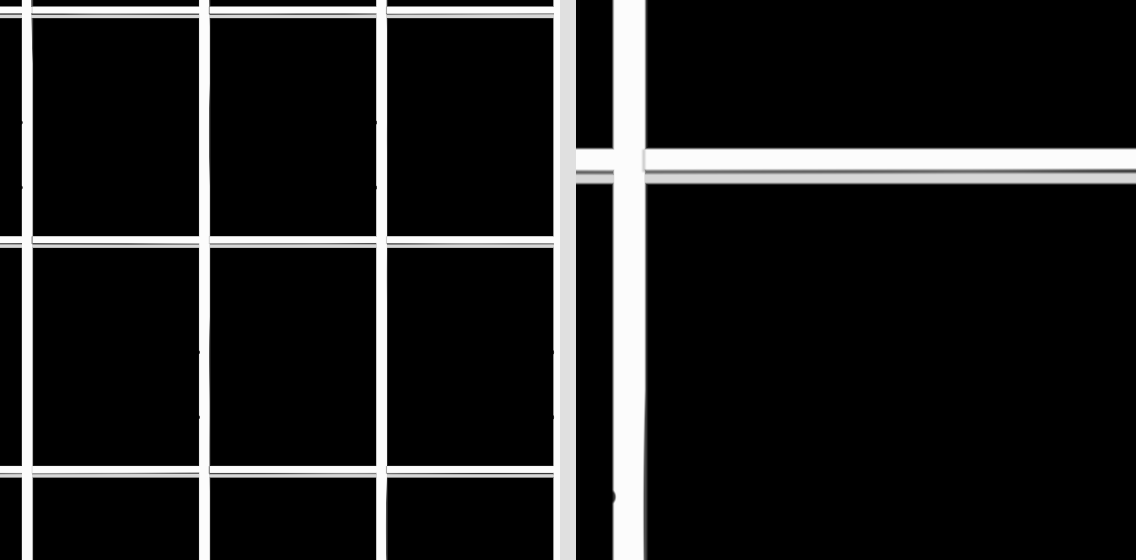
Left, the full canvas; right, a detail of the centre.
This pattern is drawn by a WebGL 2 fragment shader. Its source:

```glsl
#version 300 es
precision highp float;

uniform vec2 u_resolution;
out vec4 fragColor;

vec2 hashGradient(vec2 p) {
    vec2 h = vec2(dot(p, vec2(127.1, 311.7)), dot(p, vec2(269.5, 183.3)));
    return fract(sin(h) * 43758.5) * 2.0 - 1.0;
}

float gradientNoise(vec2 p) {
    vec2 i = floor(p), f = fract(p);
    vec2 u = f * f * (3.0 - 2.0 * f);
    float a = dot(hashGradient(i), f);
    float b = dot(hashGradient(i + vec2(1, 0)), f - vec2(1, 0));
    float c = dot(hashGradient(i + vec2(0, 1)), f - vec2(0, 1));
    float d = dot(hashGradient(i + vec2(1, 1)), f - vec2(1, 1));
    return mix(mix(a, b, u.x), mix(c, d, u.x), u.y);
}

float band(float x, float low, float high, float soft) {
    return smoothstep(low - soft, low + soft, x)
         * (1.0 - smoothstep(high - soft, high + soft, x));
}

void main() {
    vec2 uv = gl_FragCoord.xy / u_resolution;
    float soft = max(0.0011, 0.7 / min(u_resolution.x, u_resolution.y));

    // Grid: nearest line, signed offset from it, and enclosing cell
    vec2 period = vec2(0.3164, 0.4102);
    vec2 grid = (uv - vec2(0.0488, 0.1576)) / period;
    vec2 line = floor(grid + 0.5);
    vec2 offset = (grid - line) * period;
    vec2 cell = floor(grid);

    // Horizontal bars, split by a thin seam that fades and tilts per cell
    float bar = band(offset.y, -0.0104, 0.0104, soft);
    float tilt = gradientNoise(vec2(cell.x * 3.7 + 0.4, line.y * 5.3 + 0.6));
    float seamY = offset.y + 0.0033 + 0.003 * tilt * (fract(grid.x) - 0.3);
    float fade = gradientNoise(vec2(grid.x * 1.7 + 0.3, line.y * 6.1 + 0.4));
    float seam = band(seamY, -0.0011, 0.0011, soft) * clamp(0.82 + 0.8 * fade, 0.3, 1.0);
    float lowerStrip = band(offset.y, -0.0104, -0.0040, soft);
    float horizontal = bar * (1.0 - 0.85 * seam) * (1.0 - 0.15 * lowerStrip);

    // Vertical bars, with the right edge worn to a grey sliver
    float wear = gradientNoise(vec2(line.x * 7.3 + 0.5, uv.y * 5.0 + line.x * 2.6));
    float rightEdge = 0.0096 - 0.006 * max(wear, 0.0);
    float vertical = band(offset.x, -0.0098, rightEdge, soft);
    float sliver = 0.3 * band(offset.x, -0.0090, 0.0104, soft);

    // Paired nicks on the left edge of alternate bars
    float nick = 0.0;
    for (int i = 0; i < 2; i++) {
        float height = (fract(grid.y) - (i == 0 ? 0.52 : 0.237)) * period.y;
        float reach = length(vec2((offset.x + 0.0102) / 0.0024, height / 0.0042));
        nick = max(nick, 1.0 - smoothstep(0.5, 1.1, reach));
    }
    vertical *= 1.0 - 0.75 * nick * mod(line.x + cell.y, 2.0);

    // Short dark ticks where the bars cross
    float tick = band(offset.x, 0.0076, 0.0094, soft)
               * band(offset.y, -0.0035, 0.0100, soft);
    float corner = 0.5 + gradientNoise(line * 4.3 + 0.35);
    float shade = max(max(horizontal, vertical), sliver);
    shade *= 1.0 - 0.8 * tick * clamp(corner, 0.0, 1.0);

    fragColor = vec4(vec3(0.99 * shade), 1.0);
}
```
